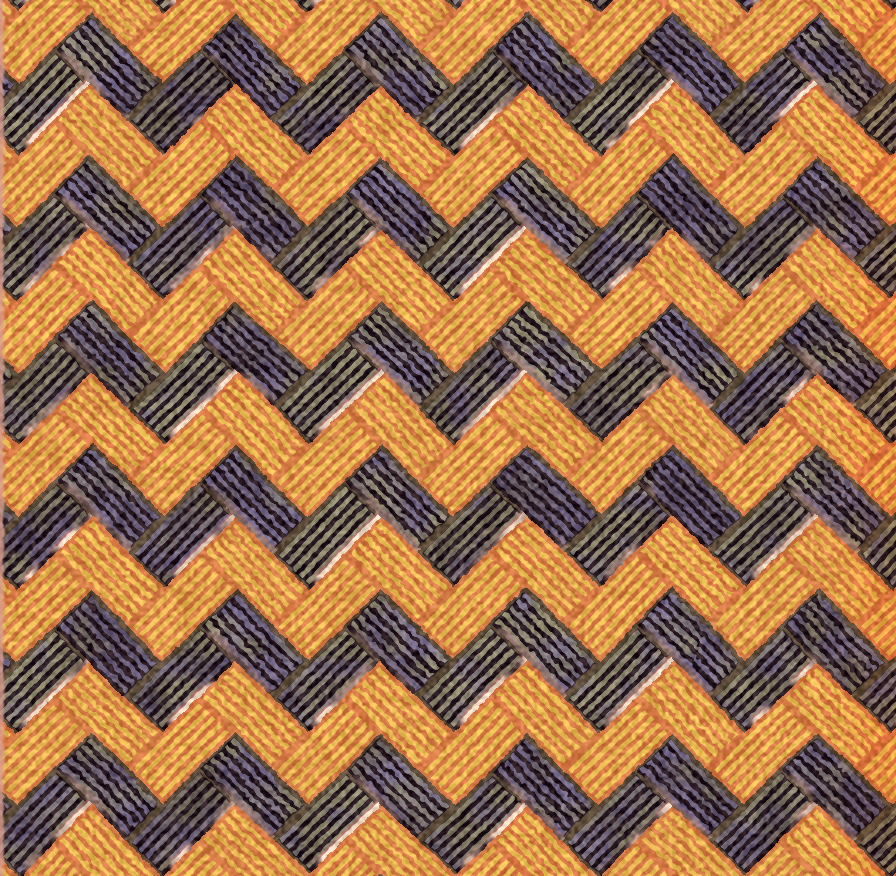
Write a WebGL 1 fragment shader that draws this pattern.

```glsl
precision highp float;
// Herringbone of 2:1 blocks in zigzag rows, alternately ochre and near-black.
// A 45 degree grid is folded into blocks; each is filled with parallel lines,
// then worn with rough ink, uneven pale lower edges and print grain.

uniform vec2 u_resolution;

#define REPEATS vec2(6.16, 6.08)    // zigzags across, colour pairs down
#define PEAK vec2(0.1016, 0.164)    // one dark peak, in canvas fractions
#define LINES 5.0                   // lines in each block
#define LINE_HALF 0.26              // half line width, in line spacings
#define ROUGHNESS 0.030             // ragged ink edges, in block widths
#define GRAIN 0.22                  // brightness of the speckle
#define ORANGE vec3(0.82, 0.49, 0.27)
#define YELLOW vec3(0.91, 0.74, 0.32)
#define INK vec3(0.16, 0.10, 0.13)
#define OLIVE vec3(0.40, 0.33, 0.24)
#define MAUVE vec3(0.47, 0.43, 0.56)
#define SAGE vec3(0.57, 0.55, 0.44)

float hash(vec2 p) {
  vec3 q = fract(vec3(p.xyx) * 0.1031);
  q += dot(q, q.yzx + 33.33);
  return fract((q.x + q.y) * q.z);
}

float noise(vec2 p) {
  vec2 i = floor(p), f = fract(p);
  f = f * f * (3.0 - 2.0 * f);
  return mix(mix(hash(i), hash(i + vec2(1.0, 0.0)), f.x),
             mix(hash(i + vec2(0.0, 1.0)), hash(i + 1.0), f.x), f.y);
}

// Smooth 0..1 step at an edge, softened by half-width w.
float edge(float at, float x, float w) {
  return smoothstep(at - w, at + w, x);
}

// Returns (along 0..2, height 0..1 from lower edge, row, ascending flag).
vec4 herringbone(vec2 p, out float column) {
  vec2 uv = vec2(p.x - p.y, p.x + p.y);
  vec2 cell = floor(uv);
  float k = mod(cell.x + cell.y, 4.0);
  float rising = step(0.5, k) * step(k, 2.5);
  if (k < 0.5) cell.x -= 1.0;                 // second half, falling block
  if (rising > 0.5 && k > 1.5) cell.y -= 1.0; // second half, rising block
  vec2 f = uv - cell;
  float row = floor((cell.x - cell.y - 1.0 - 2.0 * rising) * 0.5 + 0.5);
  column = floor((cell.x + cell.y + 1.0 - 2.0 * rising) * 0.25 + 0.5);
  return rising > 0.5 ? vec4(f.y, 1.0 - f.x, row, 1.0)
                      : vec4(f, row, 0.0);
}

// Parallel lines that stop short of the block's ends.
float hatch(float along, float height, float aa) {
  float x = (height - 0.04) / 0.91 * LINES;
  float line = 1.0 - edge(LINE_HALF, abs(fract(x) - 0.5), aa * LINES * 0.75);
  float inside = step(0.0, x) * step(x, LINES);
  float ends = 1.0 - edge(0.93, abs(along - 1.0), aa);
  return line * inside * ends;
}

vec3 ochreBlock(float along, float height, float aa, float blot) {
  vec3 ground = mix(ORANGE, ORANGE * vec3(1.03, 0.93, 0.98), blot);
  float coverage = hatch(along, height, aa) * (0.82 + 0.25 * blot);
  return mix(ground, YELLOW, min(coverage, 1.0));
}

vec3 darkBlock(vec4 block, float height, float aa, float blot, float tone) {
  float along = block.x;
  vec3 thread = mix(MAUVE, SAGE, smoothstep(0.25, 0.75, tone));
  float coverage = hatch(along, height, aa) * (0.60 + 0.55 * blot);
  vec3 col = mix(INK, thread, min(coverage, 1.0));

  // Olive overlap on the upper edge and the block's ends.
  float rim = max(edge(0.91, height, aa), edge(0.95, abs(along - 1.0), aa));
  col = mix(col, OLIVE, rim * 0.85);

  // Bare paper below, with a pink fringe; strongest on rising blocks.
  float amount = mix(0.40, 1.0, block.w) * smoothstep(0.25, 0.65, blot);
  float span = edge(0.25, along, 0.15);
  float fringe = 1.0 - edge(0.13, height, aa);
  float paper = 1.0 - edge(0.085, height, aa);
  col = mix(col, vec3(0.73, 0.43, 0.42), fringe * amount * span * 0.7);
  return mix(col, vec3(0.94, 0.86, 0.77), paper * amount * span);
}

void main() {
  vec2 canvas = gl_FragCoord.xy / u_resolution;
  vec2 pos = gl_FragCoord.xy / u_resolution.y;
  vec2 scale = REPEATS * 2.0;
  float aa = length(scale / u_resolution) * 0.7;

  // Slight unevenness of the hand-laid rows.
  vec2 p = (canvas - PEAK) * scale;
  p += 0.07 * (vec2(noise(pos * 9.0), noise(pos * 9.0 + 40.0)) - 0.5);
  float ragged = noise(pos * 210.0) - 0.5;
  p += ROUGHNESS * vec2(ragged, noise(pos * 210.0 + 70.0) - 0.5);

  float column;
  vec4 block = herringbone(p, column);
  float seed = hash(vec2(column * 2.0 + block.w, block.z) + 50.0);
  float blot = mix(noise(pos * 34.0 + 9.0), seed, 0.35);
  float tone = 0.6 * noise(pos * 42.0 + 25.0) + 0.25 * seed + 0.2 * block.w;
  float height = block.y + ROUGHNESS * ragged;

  vec3 col = mod(block.z, 2.0) < 0.5
    ? darkBlock(block, height, aa, blot, tone)
    : ochreBlock(block.x, height, aa, blot);

  // Print grain, warmer right side and a pale pink left margin.
  float speckle = noise(pos * 260.0 + 13.0) - 0.5;
  col += GRAIN * speckle * vec3(1.0, 0.92, 0.85);
  col *= mix(vec3(1.0), vec3(1.02, 0.93, 0.85), smoothstep(0.9, 1.0, canvas.x));
  float margin = 1.0 - edge(0.004, canvas.x + 0.003 * ragged, 0.002);
  col = mix(col, vec3(0.85, 0.62, 0.56), margin * 0.8);
  gl_FragColor = vec4(clamp(col, 0.0, 1.0), 1.0);
}
```
